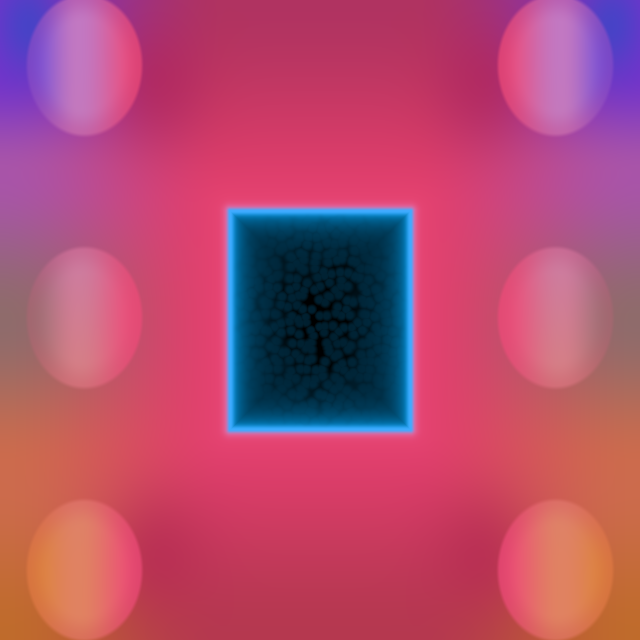
This background is drawn by a WebGL 1 fragment shader. Its source:

```glsl
precision highp float;

uniform vec2 u_resolution;

// Layout, in canvas units
const vec2 PANEL_CENTER = vec2(0.5005, 0.4995);
const vec2 PANEL_HALF = vec2(0.141, 0.171);
const vec2 ORB_RADIUS = vec2(0.091, 0.111);
const float ORB_OFFSET = 0.368;
const float ORB_BOTTOM = 0.109;
const float ORB_SPACING = 0.3945;
const float CELL_SCALE = 72.0;

// Backdrop colours
const vec3 HOT_PINK = vec3(0.88, 0.24, 0.42);
const vec3 DULL_TOP = vec3(0.69, 0.20, 0.38);
const vec3 DULL_BOTTOM = vec3(0.71, 0.22, 0.31);
const vec3 SHADOW = vec3(0.70, 0.14, 0.33);
const vec3 AMBER = vec3(0.75, 0.42, 0.17);
const vec3 TERRACOTTA = vec3(0.80, 0.42, 0.30);
const vec3 TAUPE = vec3(0.56, 0.42, 0.42);
const vec3 MAUVE = vec3(0.66, 0.33, 0.66);
const vec3 VIOLET = vec3(0.46, 0.20, 0.79);
const vec3 CORNER_BLUE = vec3(0.22, 0.28, 0.78);

// Orb colours
const vec3 ORB_INNER = vec3(0.93, 0.29, 0.47);
const vec3 ORB_CORE_LOW = vec3(0.88, 0.51, 0.38);
const vec3 ORB_CORE_HIGH = vec3(0.76, 0.47, 0.76);
const vec3 ORB_OUTER_LOW = vec3(0.88, 0.54, 0.18);
const vec3 ORB_OUTER_HIGH = vec3(0.36, 0.29, 0.88);

// Panel colours
const vec3 PANEL_DEEP = vec3(0.0, 0.15, 0.225);
const vec3 PANEL_GLOW = vec3(0.0, 0.46, 0.69);
const vec3 RIM_BLUE = vec3(0.25, 0.67, 1.0);
const vec3 HALO = vec3(0.88, 0.50, 0.76);

vec2 hash2(vec2 cell) {
  vec2 k = vec2(dot(cell, vec2(127.1, 311.7)), dot(cell, vec2(269.5, 183.3)));
  return fract(sin(k) * 43758.5);
}

// Distance to the nearest scattered cell point
float cellular(vec2 p) {
  vec2 cell = floor(p);
  vec2 local = fract(p);
  float nearest = 2.0;
  for (int j = -1; j <= 1; j++) {
    for (int i = -1; i <= 1; i++) {
      vec2 offset = vec2(float(i), float(j));
      nearest = min(nearest, length(offset + hash2(cell + offset) - local));
    }
  }
  return nearest;
}

float boxDistance(vec2 p, vec2 halfSize) {
  vec2 q = abs(p) - halfSize;
  return length(max(q, 0.0)) + min(max(q.x, q.y), 0.0);
}

float softSpot(vec2 p, vec2 radius) {
  vec2 q = p / radius;
  return exp(-dot(q, q));
}

// Vertical ramp along the outer sides
vec3 sideColor(float y) {
  vec3 c = mix(AMBER, TERRACOTTA, smoothstep(0.0, 0.25, y));
  c = mix(c, TAUPE, smoothstep(0.27, 0.5, y));
  c = mix(c, MAUVE, smoothstep(0.5, 0.73, y));
  return mix(c, VIOLET, smoothstep(0.73, 0.89, y));
}

// p.x is the distance from the vertical axis
vec3 backdrop(vec2 p) {
  vec3 dull = mix(DULL_BOTTOM, DULL_TOP, p.y);
  vec3 center = mix(HOT_PINK, dull, smoothstep(0.17, 0.5, abs(p.y - 0.5)));
  vec3 c = mix(center, sideColor(p.y), smoothstep(0.14, 0.5, p.x));
  vec2 shade = vec2(p.x - 0.255, abs(p.y - 0.5) - 0.37);
  c = mix(c, SHADOW, 0.6 * softSpot(shade, vec2(0.08, 0.10)));
  return mix(c, CORNER_BLUE, 0.75 * softSpot(p - vec2(0.455, 0.96), vec2(0.05, 0.075)));
}

// Three rows of mirrored orbs, tinted from the inner to the outer side
vec3 addOrbs(vec3 base, vec2 p) {
  float row = clamp(floor((p.y - ORB_BOTTOM) / ORB_SPACING + 0.5), 0.0, 2.0);
  vec2 q = (p - vec2(ORB_OFFSET, ORB_BOTTOM + row * ORB_SPACING)) / ORB_RADIUS;
  float r = length(q);
  vec3 core = mix(ORB_CORE_LOW, ORB_CORE_HIGH, smoothstep(0.05, 0.95, p.y));
  vec3 vivid = mix(ORB_OUTER_LOW, ORB_OUTER_HIGH, step(0.5, p.y));
  vec3 outer = mix(sideColor(p.y), vivid, 0.8 * smoothstep(0.15, 0.4, abs(p.y - 0.5)));
  vec3 tint = mix(ORB_INNER, core, smoothstep(-1.0, 0.1, q.x));
  tint = mix(tint, outer, smoothstep(0.1, 1.05, q.x) * 0.9);
  tint = mix(tint, mix(base, ORB_INNER, 0.35), 0.4 * smoothstep(0.6, 1.0, r));
  return mix(base, tint, 1.0 - smoothstep(0.95, 1.03, r));
}

vec3 panelColor(vec2 p, float depth) {
  float cells = cellular(p * CELL_SCALE);
  float patches = cellular(p * CELL_SCALE * 0.43 + 7.0);
  float mask = softSpot(p - PANEL_CENTER, vec2(0.085, 0.115));
  float dark = smoothstep(0.25, 0.95, cells) * (0.55 + 0.8 * patches);
  vec3 c = PANEL_DEEP * (1.0 - clamp(mask * (0.2 + 1.3 * dark), 0.0, 1.0));
  c += PANEL_GLOW * exp(-depth / 0.021);
  return mix(c, RIM_BLUE, exp(-pow(depth / 0.006, 2.0)));
}

void main() {
  vec2 p = gl_FragCoord.xy / u_resolution;
  vec2 mirrored = vec2(abs(p.x - 0.5), p.y);
  vec3 color = addOrbs(backdrop(mirrored), mirrored);

  // Panel with a bright rim and an outer halo
  float d = boxDistance(p - PANEL_CENTER, PANEL_HALF);
  float away = max(d, 0.0);
  color += vec3(0.03, 0.04, 0.04) * exp(-away / 0.035);
  color = mix(color, HALO, 0.75 * exp(-pow(away / 0.010, 2.0)));
  color = mix(color, RIM_BLUE, exp(-pow(away / 0.0045, 2.0)));
  color = mix(color, panelColor(p, max(-d, 0.0)), 1.0 - smoothstep(-0.001, 0.001, d));

  gl_FragColor = vec4(color, 1.0);
}
```
